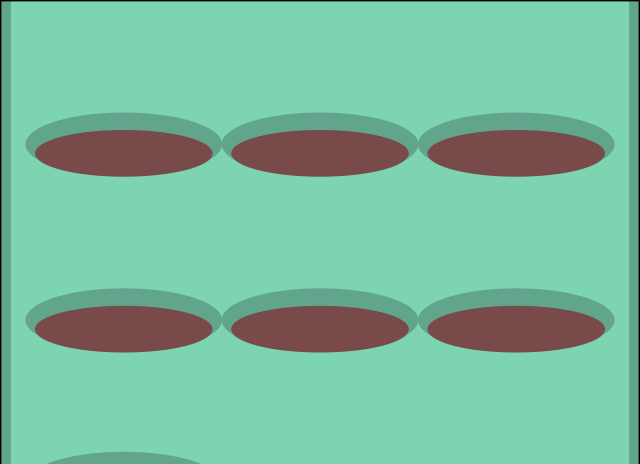
A WebGL 1 fragment shader for this pattern:

```glsl
precision highp float;

uniform vec2 u_resolution;

// Lengths are fractions of the canvas width
#define SURFACE vec3(0.49, 0.83, 0.69)
#define SHADE vec3(0.38, 0.65, 0.55)
#define HOLE vec3(0.47, 0.29, 0.29)
#define PITCH vec2(0.3066, 0.2747)
#define FIRST_ROW 0.2253
#define RIM_RADII vec2(0.1536, 0.0495)
#define HOLE_RADII vec2(0.1387, 0.0365)
#define HOLE_DROP 0.0143
#define LIFT 0.0193
#define STRIP_EDGE 0.4830
#define BORDER 0.0022

// Approximate signed distance to an axis-aligned ellipse
float ellipse(vec2 p, vec2 radii) {
  float f = length(p / radii);
  float g = length(p / (radii * radii));
  return (f - 1.0) * max(f, 1e-4) / max(g, 1e-4);
}

// Antialiased coverage of the region where dist is negative
float coverage(float dist) {
  return clamp(0.5 - dist * u_resolution.x, 0.0, 1.0);
}

void main() {
  // x runs from the centre, y runs down from the top
  vec2 p = vec2(gl_FragCoord.x - 0.5 * u_resolution.x,
                u_resolution.y - gl_FragCoord.y) / u_resolution.x;

  // Three by three holes, the last row cut by the lower edge
  vec2 grid = p - vec2(0.0, FIRST_ROW);
  vec2 cell = clamp(floor(grid / PITCH + 0.5), vec2(-1.0, 0.0), vec2(1.0, 2.0));
  vec2 q = grid - cell * PITCH;

  // The left hole of the last row sits higher
  float raised = step(cell.x, -0.5) * step(1.5, cell.y);
  q.y += LIFT * raised;

  // Shaded rim with the hole set lower inside it
  vec3 color = SURFACE;
  color = mix(color, SHADE, coverage(ellipse(q, RIM_RADII)));
  color = mix(color, HOLE, coverage(ellipse(q - vec2(0.0, HOLE_DROP), HOLE_RADII)));

  // Side strips and the thin black border at the sides and top
  color = mix(color, SHADE, coverage(STRIP_EDGE - abs(p.x)));
  float inset = min(0.5 - abs(p.x), p.y);
  color *= 1.0 - coverage(inset - BORDER);

  gl_FragColor = vec4(color, 1.0);
}
```
